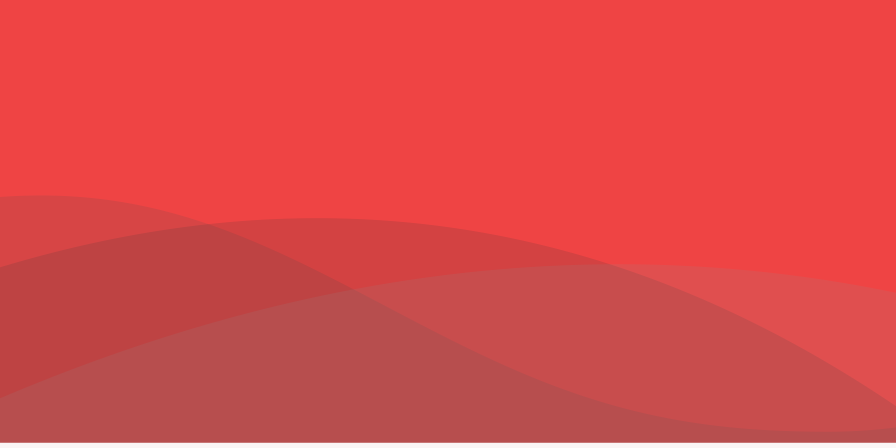
Write a Shadertoy shader that draws this background.

```glsl
// Three translucent overlapping hills on a flat red field, above a thin pale strip.

#define FIELD_COLOR vec3(0.937, 0.267, 0.267)
#define STRIP_COLOR vec3(0.98, 0.96, 0.96)
#define STRIP_HEIGHT 0.0117
#define WAVE_GRAY 0.30
#define RIDGE_GRAY 0.20
#define MIST_GRAY 0.556
#define LAYER_ALPHA 0.15

const float PI = 3.14159265;

// Soft coverage below a height curve, allowing for its slope
float below(float y, float curve, float pixel) {
    float slope = dFdx(curve) / pixel;
    float dist = (curve - y) / sqrt(1.0 + slope * slope);
    return clamp(dist / pixel + 0.5, 0.0, 1.0);
}

// Falling wave: a cosine with its middle pulled toward the crest
float waveHeight(float x) {
    float t = (x - 0.091) / 1.758;
    t += 0.39 * t * t * max(1.0 - t, 0.0);
    return 0.300 + 0.2637 * cos(PI * t);
}

// Broad hill: a parabola with a slight cubic skew
float hillHeight(float x, vec2 crest, float bend, float skew) {
    float d = x - crest.x;
    return crest.y - d * d * (bend + skew * d);
}

vec3 addLayer(vec3 color, float gray, float coverage) {
    return mix(color, vec3(gray), LAYER_ALPHA * coverage);
}

void mainImage(out vec4 fragColor, in vec2 fragCoord) {
    // Canvas height is one unit
    vec2 p = fragCoord / iResolution.y;
    float pixel = 1.0 / iResolution.y;

    float wave = waveHeight(p.x);
    float ridge = hillHeight(p.x, vec2(0.708, 0.513), 0.2304, 0.0162);
    float mist = hillHeight(p.x, vec2(1.380, 0.4102), 0.1632, 0.0044);

    // Layers from back to front
    vec3 color = FIELD_COLOR;
    color = addLayer(color, WAVE_GRAY, below(p.y, wave, pixel));
    color = addLayer(color, RIDGE_GRAY, below(p.y, ridge, pixel));
    color = addLayer(color, MIST_GRAY, below(p.y, mist, pixel));

    // Pale strip along the bottom
    color = mix(color, STRIP_COLOR, below(p.y, STRIP_HEIGHT, pixel));

    fragColor = vec4(color, 1.0);
}
```
